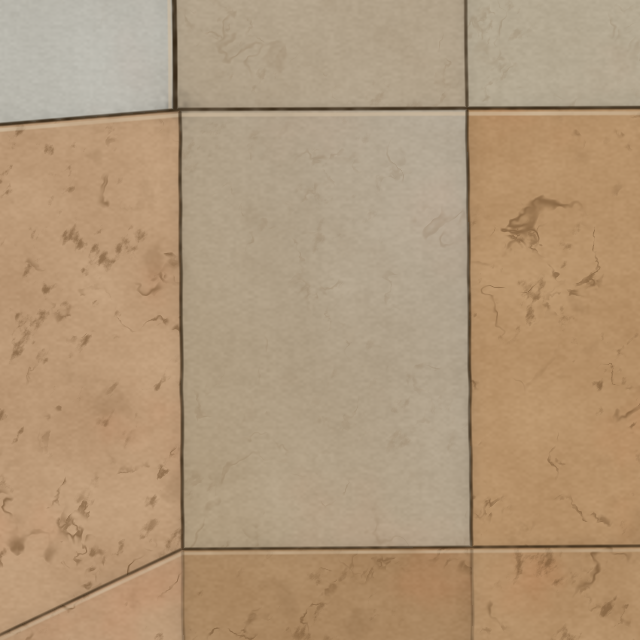
This texture is drawn by a Shadertoy shader. Its source:

```glsl
// Stone wall cladding: three columns by three rows of slabs, the left column bending
// away at a corner. Joints are distances to straight lines; each slab gets a tint
// by its place, cloudy value noise and broken veins cut from warped noise.

#define PALE_STONE vec3(0.732, 0.722, 0.682)
#define GREY_STONE vec3(0.692, 0.630, 0.538)
#define PINK_STONE vec3(0.735, 0.603, 0.470)
#define OCHRE_STONE vec3(0.706, 0.563, 0.408)
#define VEIN_COLOR vec3(0.42, 0.30, 0.18)
#define JOINT_COLOR vec3(0.20, 0.145, 0.08)
#define BEVEL_COLOR vec3(0.81, 0.73, 0.62)
#define CORNER_X 0.284
#define UPPER_Y 0.829
#define LOWER_Y 0.142
#define JOINT_HALF_WIDTH 0.0025
#define VEIN_SCALE 7.0

float hash(vec2 p) {
    return fract(sin(dot(p, vec2(127.1, 311.7))) * 43758.545);
}

float noise(vec2 p) {
    vec2 i = floor(p), f = fract(p);
    f = f * f * (3.0 - 2.0 * f);
    return mix(mix(hash(i), hash(i + vec2(1, 0)), f.x),
               mix(hash(i + vec2(0, 1)), hash(i + vec2(1, 1)), f.x), f.y);
}

float fbm(vec2 p) {
    float sum = 0.0, amp = 0.5;
    for (int i = 0; i < 5; i++) {
        sum += amp * noise(p);
        p = mat2(1.6, 1.2, -1.2, 1.6) * p + 7.3;
        amp *= 0.5;
    }
    return sum;
}

// Soft line of the given half width around zero distance
float stroke(float d, float halfWidth) {
    float soft = max(0.0019, 0.8 / iResolution.y);
    return 1.0 - smoothstep(halfWidth - soft, halfWidth + soft, abs(d));
}

// Broken crack segments: a noise contour faded in and out by two other noises
float veins(vec2 p, float width) {
    vec2 warp = vec2(fbm(p * 1.3 + 4.0), fbm(p * 1.3 + 19.0)) - 0.5;
    float contour = abs(fbm(p * vec2(1.0, 0.7) + warp) - 0.48);
    float kept = smoothstep(0.40, 0.75, noise(p * 1.1 + 31.0));
    kept *= smoothstep(0.25, 0.80, noise(p * 6.0 + 53.0));
    return kept * (1.0 - smoothstep(0.0, width, contour));
}

void mainImage(out vec4 fragColor, in vec2 fragCoord) {
    vec2 uv = fragCoord / iResolution.xy;

    // Signed distances to the horizontal joints, bent down left of the corner
    float bend = max(CORNER_X - uv.x, 0.0), run = max(uv.x - CORNER_X, 0.0);
    float onSide = step(uv.x, CORNER_X);
    float dUpper = uv.y - (UPPER_Y + 0.004 * run - 0.083 * bend);
    float dLower = uv.y - (LOWER_Y + 0.007 * run - 0.472 * bend);
    dLower *= mix(1.0, 0.904, onSide);

    // Rows, then the slightly leaning vertical joints; the top corner is offset
    float top = step(0.0, dUpper), bottom = step(dLower, 0.0);
    float middle = 1.0 - top - bottom;
    float wobble = 0.0016 * (noise(vec2(uv.y * 28.0, 3.0)) - 0.5);
    float dCorner = uv.x - mix(0.2862 - 0.006 * uv.y, 0.282 - 0.010 * uv.y, top) + wobble;
    float dRight = uv.x - (0.7385 - 0.0105 * uv.y) - wobble;
    float left = step(dCorner, 0.0), right = step(0.0, dRight);
    float center = 1.0 - left - right;

    // Slab tint by place
    float light = max(top, middle * center);
    vec3 warm = mix(OCHRE_STONE, PINK_STONE, left);
    warm *= 1.0 - bottom * (0.02 + 0.05 * center);
    vec3 grey = mix(GREY_STONE, PALE_STONE, top * left);
    float cool = center * middle * clamp((uv.x - 0.52) + 0.6 * (uv.y - 0.48), -0.4, 0.4);
    grey += cool * vec3(0.02, 0.06, 0.11) + top * right * vec3(0.01, 0.025, 0.03);
    vec3 col = mix(warm, grey, light);

    // Clouds, rosy patches and fine grain
    vec2 slab = vec2(right - left, top - bottom);
    vec2 p = uv + slab * vec2(3.7, 5.1);
    float cloud = fbm(p * 9.0) - 0.48;
    col += cloud * mix(vec3(0.08, 0.09, 0.09), vec3(0.05, 0.055, 0.06), light);
    float rosy = smoothstep(0.52, 0.78, fbm(p * 6.0 + 40.0));
    col += rosy * vec3(0.020, -0.009, -0.011) * (1.0 - 0.5 * light);
    col += (noise(uv * vec2(110.0, 190.0)) - 0.5) * 0.026;
    col += (noise(uv * vec2(210.0, 250.0) + 9.0) - 0.5) * 0.022;

    // Veins, clustered dark flecks and soft smudges, faint on the grey slabs
    float strength = mix(0.58, 0.15, light) * (1.0 - 0.8 * top * left);
    vec2 slant = mat2(0.82, 0.57, -0.57, 0.82) * p;
    float marks = veins(slant * VEIN_SCALE, 0.022);
    marks = max(marks, 0.9 * veins(slant * VEIN_SCALE * 2.1 + 11.0, 0.038));
    float cluster = smoothstep(0.45, 0.62, fbm(slant * vec2(9.0, 6.0) + 27.0));
    float fleck = smoothstep(0.62, 0.82, fbm(slant * vec2(52.0, 34.0) + 70.0));
    float smudge = smoothstep(0.60, 0.80, fbm(slant * 17.0 + 70.0));
    marks = max(marks, max(0.95 * fleck * cluster, 0.25 * smudge));
    col = mix(col, VEIN_COLOR, marks * strength);

    // Grime gathered along the joints and around the upper corner
    float nearest = min(min(abs(dCorner), abs(dRight)), min(abs(dUpper), abs(dLower)));
    col *= 1.0 - 0.07 * exp(-nearest * 100.0) * (0.4 + noise(uv * 70.0));
    float cornerGrime = exp(-70.0 * length(uv - vec2(0.277, UPPER_Y + 0.006)));
    col *= 1.0 - 0.55 * cornerGrime * noise(uv * 110.0);

    // Lit edges below the horizontal joints and beside the top corner
    float bevel = max(stroke(dUpper + 0.0085, 0.0030), 0.8 * stroke(dLower + 0.0068, 0.0024));
    bevel = max(bevel, top * stroke(dCorner + 0.008, 0.0028));
    col = mix(col, BEVEL_COLOR, bevel * (0.40 + 0.45 * noise(uv * 25.0)));

    // Joints: deepest at the top corner, nearly closed in the bottom row
    float depth = mix(1.0, 0.36, bottom);
    float joint = depth * mix(0.82, 1.0, top) * stroke(dCorner, JOINT_HALF_WIDTH * (1.0 + 0.45 * top));
    joint = max(joint, depth * 0.78 * stroke(dRight, JOINT_HALF_WIDTH));
    joint = max(joint, 0.96 * stroke(dUpper, JOINT_HALF_WIDTH));
    joint = max(joint, mix(0.84, 0.72, onSide) * stroke(dLower, JOINT_HALF_WIDTH * 0.85));
    col = mix(col, JOINT_COLOR, joint * (0.70 + 0.30 * noise(uv * 75.0)));

    fragColor = vec4(clamp(col, 0.0, 1.0), 1.0);
}
```
